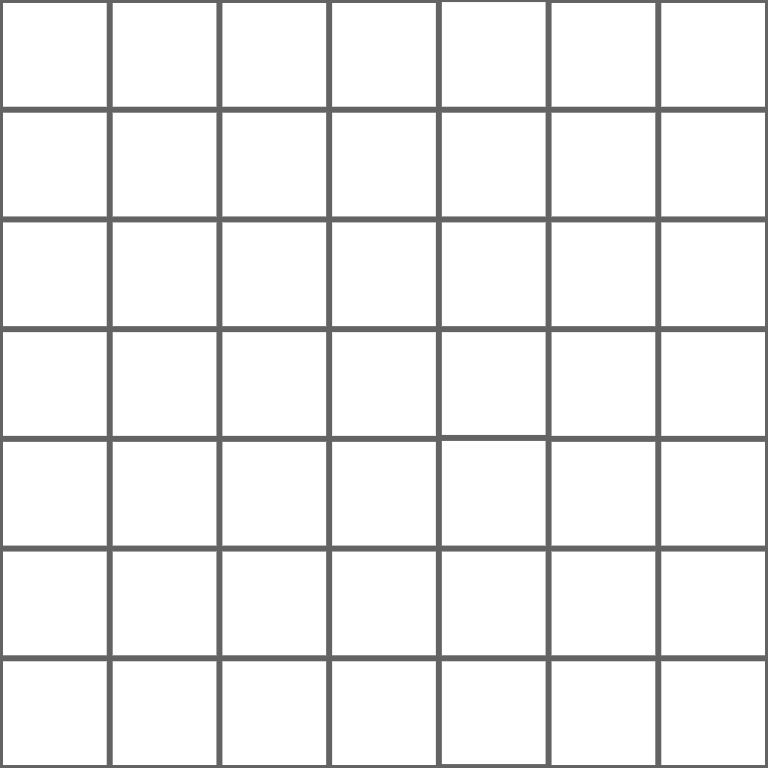
Reproduce this pattern procedurally as a WebGL 1 fragment shader.

```glsl
precision highp float;

uniform vec2 u_resolution;

const float CELLS = 7.0;
const float HALF_WIDTH = 0.0039;
const float NUDGE = 0.0012;
const vec3 PAPER = vec3(1.0);
const vec3 INK = vec3(0.39);

// 1 where two whole-number indices agree
float same(float a, float b) {
    return 1.0 - step(0.5, abs(a - b));
}

// Distance to the nearest of evenly spaced lines, wrapping at the canvas edge
float lineDistance(float coord, float count) {
    return abs(fract(coord * count + 0.5) - 0.5) / count;
}

// Antialiased coverage of a line
float stroke(float dist, float halfWidth, float pixel) {
    return clamp((halfWidth - dist) / pixel + 0.5, 0.0, 1.0);
}

// Two rules sit slightly high across a single column
float ruleOffset(vec2 uv, float count, float amount) {
    float column = floor(uv.x * count);
    float row = mod(floor(uv.y * count + 0.5), count);
    return amount * same(column, 4.0) * max(same(row, 0.0), same(row, 3.0));
}

void main() {
    vec2 uv = gl_FragCoord.xy / u_resolution;
    vec2 pixel = 1.0 / u_resolution;

    float vertical = stroke(lineDistance(uv.x, CELLS), HALF_WIDTH, pixel.x);
    float shiftedY = uv.y - ruleOffset(uv, CELLS, NUDGE);
    float horizontal = stroke(lineDistance(shiftedY, CELLS), HALF_WIDTH, pixel.y);

    gl_FragColor = vec4(mix(PAPER, INK, max(vertical, horizontal)), 1.0);
}
```
